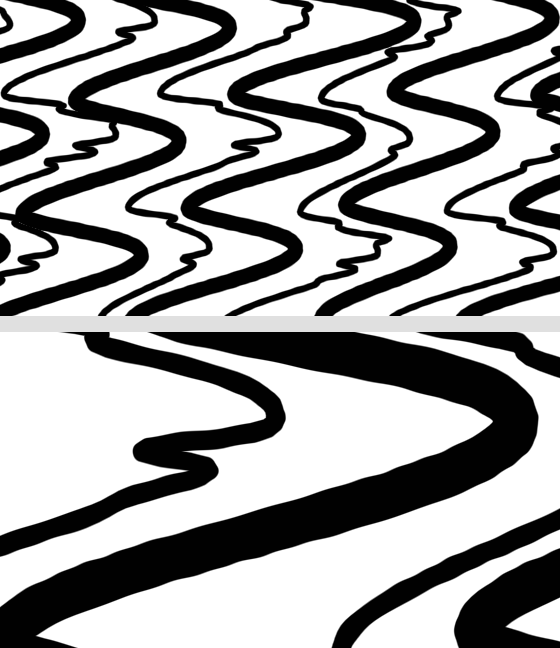
Top: the whole. Bottom: its middle third, enlarged.
Write a Shadertoy shader that draws this pattern.

```glsl
float hash(vec2 p) {
    return fract(sin(dot(p, vec2(127.1, 311.7))) * 4375.85);
}

// Horizontal place of a turning point: even turns point right, odd ones left
float turnX(float turn, float lane, float isThin) {
    float side = mod(turn, 2.0) < 0.5 ? 1.0 : -1.0;
    float reach = mix(0.22, 0.18, isThin);
    float jitter = 0.13 * (hash(vec2(turn, lane * 2.0 + 9.0)) - 0.5);
    return 0.5 * lane + 0.04 + side * reach - 0.07 * turn + jitter;
}

// Horizontal place of a line at depth y below the top edge
float pathX(float y, float lane, float isThin) {
    float shift = 0.05 * (hash(vec2(lane * 2.0, 4.0)) - 0.5);
    float u = (y - 0.08 - shift) / 0.36;
    float cycle = floor(u), f = u - cycle;
    bool goesLeft = f < 0.64;
    float t = goesLeft ? f / 0.64 : (f - 0.64) / 0.36;
    float turn = 2.0 * cycle + (goesLeft ? 0.0 : 1.0);
    float fall = t * (goesLeft ? 0.23 : 0.13);

    // Left tips are tighter than right ones
    if (!goesLeft) t = 1.0 - pow(1.0 - t, 1.35);
    float x = mix(turnX(turn, lane, isThin), turnX(turn + 1.0, lane, isThin),
                  smoothstep(0.0, 1.0, t));

    // Thin lines double back in small kinks after each turn
    float dir = goesLeft ? -1.0 : 1.0;
    for (float k = 0.0; k < 2.0; k++) {
        float strength = hash(vec2(turn + 31.0 * k, lane * 2.0 + 17.0));
        float size = k < 0.5 ? 0.03 + 0.09 * strength
                             : 0.09 * smoothstep(0.45, 1.0, strength);
        float offset = (fall - 0.031 - 0.05 * k) / 0.013;
        x += isThin * dir * size * exp(-offset * offset);
    }
    return x;
}

float segmentDistance(vec2 p, vec2 a, vec2 b) {
    vec2 ab = b - a;
    return length(p - a - ab * clamp(dot(p - a, ab) / dot(ab, ab), 0.0, 1.0));
}

// Distance to the nearby stretch of one line, drawn as short segments
float lineDistance(vec2 p, float lane, float isThin) {
    const float stepY = 0.005;
    float y = (floor(p.y / stepY) - 6.0) * stepY;
    vec2 a = vec2(pathX(y, lane, isThin), y);
    float d = 1.0;
    for (int i = 0; i < 13; i++) {
        y += stepY;
        vec2 b = vec2(pathX(y, lane, isThin), y);
        d = min(d, segmentDistance(p, a, b));
        a = b;
    }
    return d;
}

void mainImage(out vec4 fragColor, in vec2 fragCoord) {
    vec2 p = fragCoord / iResolution.y;
    p.y = 1.0 - p.y;

    // Thick and thin lines alternate across the canvas
    float ink = 1.0;
    for (int i = -2; i < 12; i++) {
        float isThin = float(i & 1);
        float halfWidth = mix(0.024, 0.0105, isThin);
        ink = min(ink, lineDistance(p, 0.5 * float(i), isThin) - halfWidth);
    }

    // Slightly uneven hand-drawn edge
    ink += 0.0009 * sin(95.0 * p.x + 3.0 * sin(60.0 * p.y)) * sin(140.0 * p.y);

    float aa = 0.9 / iResolution.y;
    vec3 black = vec3(0.005), white = vec3(1.0);
    fragColor = vec4(mix(black, white, smoothstep(-aa, aa, ink)), 1.0);
}
```
